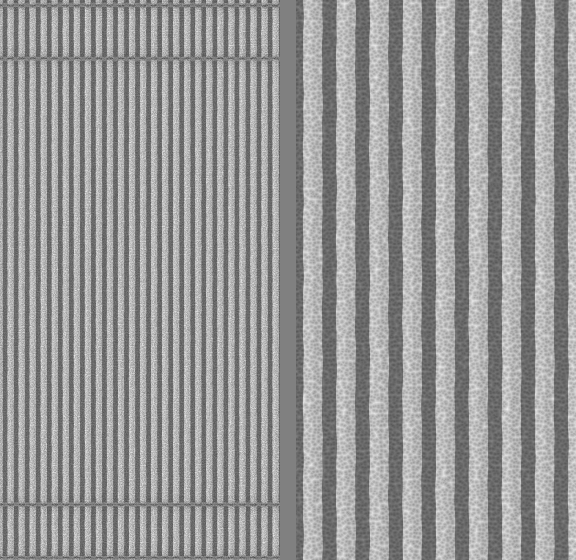
Left: the whole. Right: its middle third, enlarged.
A Shadertoy shader for this pattern:

```glsl
// Woven grey ticking stripes crossed by pairs of gathered hem seams.

const float STRIPE_PITCH = 0.03943;  // about 25.4 stripes across the width
const float DARK_CENTRE = 0.0182;
const float DARK_SHARE = 0.425;
const float TILE_HEIGHT = 1.7826;
const float LOWER_SEAM = 0.0080;
const float UPPER_SEAM = 0.1980;

vec2 hash2(vec2 cell) {
    vec2 q = vec2(dot(cell, vec2(127.1, 311.7)), dot(cell, vec2(269.5, 183.3)));
    return fract(sin(q) * 43758.5);
}

// Distance to the nearest scattered fibre, in cells.
float cellular(vec2 p) {
    vec2 cell = floor(p), local = fract(p);
    float nearest = 2.0;
    for (int y = -1; y <= 1; y++)
        for (int x = -1; x <= 1; x++) {
            vec2 offset = vec2(x, y);
            nearest = min(nearest, length(offset + hash2(cell + offset) - local));
        }
    return nearest;
}

float wrappedDistance(float value, float centre, float period) {
    return mod(value - centre + 0.5 * period, period) - 0.5 * period;
}

float bell(float x, float width) {
    return exp(-x * x / (width * width));
}

// Fine crossed threads, from layered sines.
float weave(vec2 p) {
    float rows = sin(p.y * 1130.0 + 0.7 * sin(p.x * 310.0));
    float columns = sin(p.x * 870.0 + 0.8 * sin(p.y * 240.0));
    return 0.6 * rows + 0.4 * rows * columns;
}

// Puckered fold: soft shade, pale rims on dark cloth and a stitched crease.
float gather(float tone, float distanceToSeam, float dark, float crown) {
    float d = distanceToSeam + 0.0015 * crown;
    tone *= 1.0 - 0.16 * exp(-abs(d) / 0.014);
    tone = mix(tone, 0.53, 0.75 * bell(d, 0.0065));
    float rim = bell(abs(d) - 0.0045, 0.0025);
    tone += rim * mix(-0.04, 0.10, dark);
    return mix(tone, mix(0.36, 0.48, dark), 0.8 * bell(d, 0.0026));
}

void mainImage(out vec4 fragColor, in vec2 fragCoord) {
    vec2 p = fragCoord / iResolution.x;
    float pixel = 1.0 / iResolution.x;

    // Stripes with slightly wandering edges
    float wander = 0.0003 * (sin(p.y * 61.0) + sin(p.y * 143.0 + p.x * 90.0));
    float across = wrappedDistance(p.x + wander, DARK_CENTRE, STRIPE_PITCH);
    float edge = abs(across) - 0.5 * DARK_SHARE * STRIPE_PITCH;
    float dark = 1.0 - smoothstep(-0.6 * pixel, 0.6 * pixel, edge);
    float lightPhase = fract(across / STRIPE_PITCH);
    float paleTone = 0.765 - 0.06 * smoothstep(0.42, 0.58, lightPhase);
    float tone = mix(paleTone, 0.415, dark);

    // Pairs of seams, repeated down the cloth
    float lower = wrappedDistance(p.y, LOWER_SEAM, TILE_HEIGHT);
    float upper = wrappedDistance(p.y, UPPER_SEAM, TILE_HEIGHT);
    float crown = cos(6.28318 * across / STRIPE_PITCH);
    tone = gather(tone, lower, dark, crown);
    tone = gather(tone, upper, dark, -crown);

    // Fibre grain
    float fibre = cellular(p * vec2(210.0, 240.0)) - 0.45;
    tone += fibre * mix(0.24, 0.13, dark);
    tone += weave(p) * mix(0.014, 0.026, dark);

    fragColor = vec4(vec3(clamp(tone, 0.0, 1.0)), 1.0);
}
```
